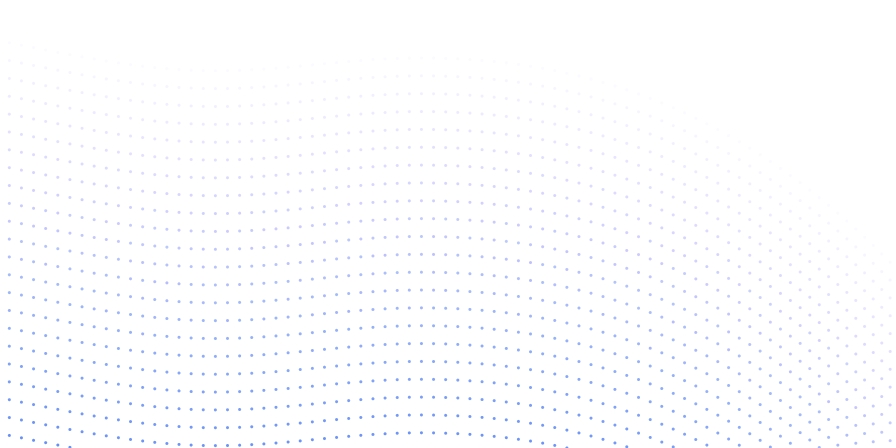
Give the GLSL for this background, as a Shadertoy shader.

```glsl
// A waving sheet of small blue dots that fades upward into white.

// Column number at x; columns crowd together toward the right.
float columnAt(float x) {
    float squeeze = max(x - 1.2135, 0.0);
    return (x - 0.0208) * 36.96 + 9.36 * squeeze * squeeze * squeeze;
}

float columnDensity(float x) {
    float squeeze = max(x - 1.2135, 0.0);
    return 36.96 + 28.08 * squeeze * squeeze;
}

// Downward shift of the rows: left slope, trough, crest, then a long fall.
float waveDrop(float x) {
    const float troughX = 0.479, crestX = 0.940, depth = 0.0286;
    if (x < troughX) {
        float s = troughX - x;
        return depth - s * s * (0.457 - 0.3465 * s);
    }
    if (x < crestX) {
        float phase = (crestX - x) / (crestX - troughX);
        return depth * 0.5 * (1.0 - cos(3.14159 * phase));
    }
    float t = x - crestX;
    return t * t * (0.276 + 0.1336 * t);
}

float hash(vec2 p) {
    return fract(sin(dot(p, vec2(127.1, 311.7))) * 43758.5);
}

void mainImage(out vec4 fragColor, in vec2 fragCoord) {
    float pixel = 1.0 / iResolution.y;
    vec2 p = fragCoord * pixel;
    p.y = 1.0 - p.y;

    // Nearest dot, with the wave taken at the centre of its column.
    const float rowPitch = 0.03984;
    float column = columnAt(p.x);
    float dx = (column - round(column)) / columnDensity(p.x);
    float row = (p.y - 0.1693 - waveDrop(p.x - dx)) / rowPitch;
    vec2 cell = vec2(round(column), round(row));
    float dy = (row - cell.y) * rowPitch;

    // Round dot with an edge one pixel wide.
    float radius = 0.0033;
    float dotMask = clamp((radius - length(vec2(dx, dy))) / pixel + 0.5, 0.0, 1.0);

    // Lilac above, blue below, with a slight variation between dots.
    float depth = clamp((cell.y + 2.0) / 23.0, 0.0, 1.0);
    float blueness = smoothstep(0.2, 0.75, depth + 0.2 * (hash(cell) - 0.5));
    vec3 ink = mix(vec3(0.57, 0.52, 1.0), vec3(0.40, 0.56, 0.97), blueness);

    fragColor = vec4(mix(vec3(1.0), ink, dotMask * depth), 1.0);
}
```
